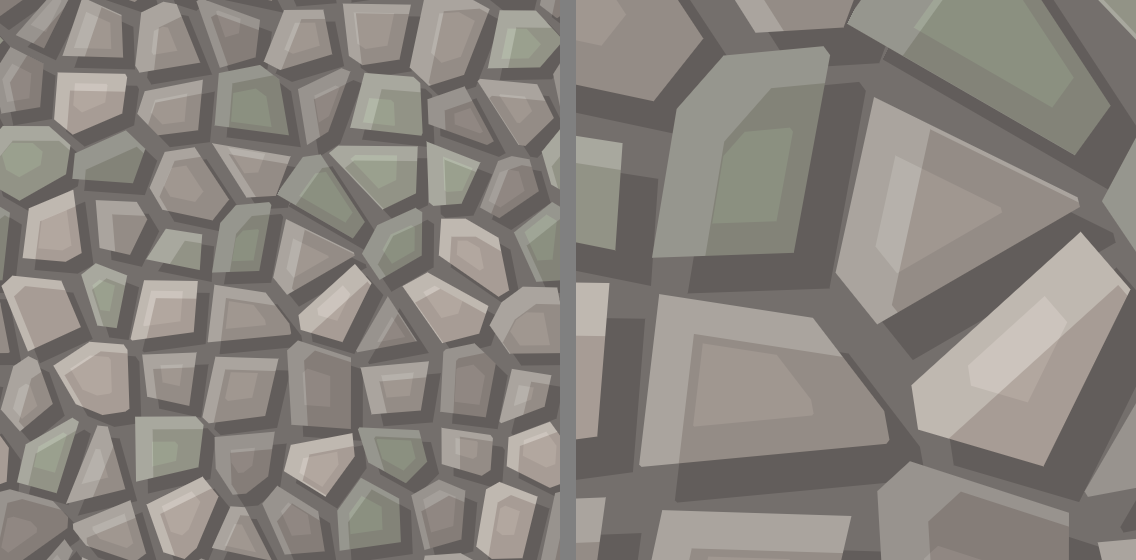
Left, the full canvas; right, a detail of the centre.
Reproduce this texture procedurally as a WebGL 1 fragment shader.

```glsl
precision highp float;
uniform vec2 u_resolution;

const float GRID = 8.0;

float hash(vec2 p) {
  return fract(sin(dot(p, vec2(127.1, 311.7))) * 43758.5);
}

vec2 wrapCell(vec2 cell) {
  return floor(mod(cell + 0.5, GRID));
}

// Stone centre in xy, size weight in z
vec3 site(vec2 cell) {
  vec2 w = wrapCell(cell);
  vec2 jitter = vec2(hash(w + 0.31), hash(w + 17.7)) - 0.5;
  return vec3(cell + 0.5 + 0.68 * jitter, 0.18 * hash(w + 41.3));
}

// Cell of the stone that owns a point (weighted Voronoi)
vec2 ownerCell(vec2 p) {
  vec2 home = floor(p), owner = home;
  float best = 1e3;
  for (int j = -1; j <= 1; j++) {
    for (int i = -1; i <= 1; i++) {
      vec2 cell = home + vec2(float(i), float(j));
      vec3 s = site(cell);
      vec2 d = p - s.xy;
      float power = dot(d, d) - s.z;
      if (power < best) {
        best = power;
        owner = cell;
      }
    }
  }
  return owner;
}

// Signed distance to a stone: inset, slightly tilted borders to its neighbours
float stoneDistance(vec2 p, vec2 cell) {
  vec3 a = site(cell);
  vec2 w = wrapCell(cell);
  float gap = 0.1 + 0.05 * hash(w + 5.9);
  float dist = -1e3;
  for (int j = -2; j <= 2; j++) {
    for (int i = -2; i <= 2; i++) {
      if (i == 0 && j == 0) continue;
      vec2 offset = vec2(float(i), float(j));
      vec3 b = site(cell + offset);
      vec2 d = b.xy - a.xy;
      float len = length(d);
      vec2 n = d / len;
      float reach = (len * len + a.z - b.z) / (2.0 * len);
      float inset = mix(gap, 0.03, smoothstep(0.5, 0.8, reach));
      float tilt = 0.3 * (hash(w + 0.37 * offset + 2.3) - 0.5);
      vec2 normal = normalize(n + tilt * vec2(-n.y, n.x));
      dist = max(dist, dot(p - a.xy - n * reach, normal) + inset);
    }
  }
  return dist;
}

float cover(float dist) {
  return clamp(0.5 - dist * u_resolution.y / GRID, 0.0, 1.0);
}

void main() {
  vec2 p = gl_FragCoord.xy / u_resolution * GRID;

  // Ground with cast shadows
  vec2 caster = p - vec2(0.17, -0.17);
  float shadow = cover(stoneDistance(caster, ownerCell(caster)));
  vec3 color = mix(vec3(0.455, 0.435, 0.425), vec3(0.385, 0.365, 0.355), shadow);

  // Stone tint
  vec2 cell = ownerCell(p);
  vec2 w = wrapCell(cell);
  vec2 centre = site(cell).xy;
  float tone = hash(w + 63.1);
  float green = step(0.6, hash(w + 29.4)) * step(tone, 0.82);
  vec3 stone = vec3(0.595, 0.575, 0.555);
  stone = mix(stone, vec3(0.665, 0.645, 0.62), step(0.36, tone));
  stone = mix(stone, vec3(0.75, 0.72, 0.69), step(0.82, tone));
  stone += green * vec3(-0.005, 0.012, 0.0);

  // Raised inner facet
  float scale = mix(0.38, 0.62, hash(w + 8.6));
  float inner = cover(scale * stoneDistance(centre + (p - centre) / scale, cell));
  inner *= step(0.1, hash(w + 77.2));
  stone += inner * mix(vec3(0.05), vec3(0.035, 0.06, 0.035), green);

  // Shaded lower right faces
  vec2 slip = vec2(0.14 + 0.14 * hash(w + 3.2), -0.12 - 0.14 * hash(w + 9.5));
  float shade = cover(stoneDistance(p - slip, cell));
  vec3 shadeTint = mix(vec3(0.875, 0.85, 0.845), vec3(0.87, 0.875, 0.85), green);
  stone *= mix(vec3(1.0), shadeTint, shade);

  color = mix(color, stone, cover(stoneDistance(p, cell)));
  gl_FragColor = vec4(color, 1.0);
}
```
